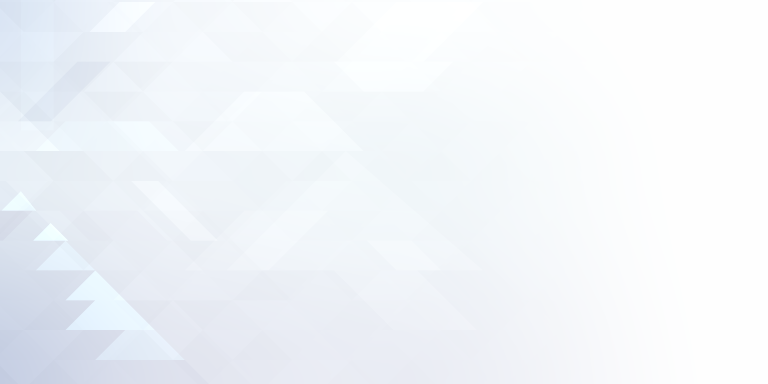
Give the GLSL for this background, as a Shadertoy shader.

```glsl
// A pale mosaic: a cool gradient fades from blue-grey on the left to white.
// Faint 45 degree triangles vary its tone, and larger translucent facets
// lie on the same rows. Edges are smoothed by supersampling.

const float ROWS = 12.88;          // triangle rows over the canvas height
const float ROW_SHIFT = 0.07;      // offset of the first row from the top
const float GRAIN = 0.020;         // tone range of the small triangles
const int SAMPLES = 3;             // samples per pixel side

const vec3 LEFT_TOP = vec3(0.835, 0.880, 0.945);
const vec3 LEFT_MIDDLE = vec3(0.900, 0.932, 0.960);
const vec3 LEFT_BOTTOM = vec3(0.775, 0.812, 0.890);
const vec3 INNER_TOP = vec3(0.960, 0.975, 0.990);
const vec3 INNER_MIDDLE = vec3(0.938, 0.957, 0.975);
const vec3 INNER_BOTTOM = vec3(0.890, 0.902, 0.942);
const vec3 CENTRE_TOP = vec3(0.985, 0.993, 0.997);
const vec3 CENTRE_MIDDLE = vec3(0.942, 0.965, 0.977);
const vec3 CENTRE_BOTTOM = vec3(0.915, 0.925, 0.955);

const vec3 WHITE_TINT = vec3(1.0, 0.9, 0.7);
const vec3 CYAN_TINT = vec3(0.65, 1.0, 0.9);
const vec3 SHADE_TINT = vec3(-1.0, -0.95, -0.6);
const vec3 MAUVE_TINT = vec3(-0.7, -1.0, -0.7);

float hash(vec2 cell) {
    return fract(sin(dot(cell, vec2(127.1, 311.7))) * 43758.5453);
}

vec3 blend3(vec3 top, vec3 middle, vec3 bottom, float depth) {
    vec3 upper = mix(top, middle, smoothstep(0.0, 0.45, depth));
    return mix(upper, bottom, smoothstep(0.45, 1.0, depth));
}

// Soft backdrop; uv.y runs downwards
vec3 backdrop(vec2 uv) {
    vec3 left = blend3(LEFT_TOP, LEFT_MIDDLE, LEFT_BOTTOM, uv.y);
    vec3 inner = blend3(INNER_TOP, INNER_MIDDLE, INNER_BOTTOM, uv.y);
    vec3 centre = blend3(CENTRE_TOP, CENTRE_MIDDLE, CENTRE_BOTTOM, uv.y);
    vec3 color = mix(left, inner, smoothstep(-0.06, 0.25, uv.x));
    color = mix(color, centre, smoothstep(0.2, 0.5, uv.x));
    return mix(color, vec3(0.998), smoothstep(0.5, 0.89 + 0.08 * uv.y, uv.x));
}

// Random tone per triangle, cut by rows and both diagonals
float triangleTone(vec2 p, float size) {
    vec2 q = p / size;
    vec2 diagonals = floor(vec2(q.x + q.y, q.x - q.y) * 0.5 + 0.1);
    return hash(diagonals + floor(q.y) * vec2(17.0, 5.0)) - 0.5;
}

// Mask between two rows; the sides start at left and right and lean by slopes
float facet(vec2 p, float top, float bottom, float left, float leftSlope,
            float right, float rightSlope) {
    float fall = p.y - top;
    return step(top, p.y) * step(p.y, bottom)
         * step(left + leftSlope * fall, p.x)
         * step(p.x, right + rightSlope * fall);
}

vec3 facets(vec2 p) {
    vec3 light = vec3(0.0);
    // Upper left corner
    light += 0.030 * WHITE_TINT * facet(p, 0.0, 1.0, 4.0, -1.0, 5.2, -1.0);
    light += 0.012 * CYAN_TINT * facet(p, -1.0, 4.3, 0.7, 0.0, 1.8, 0.0);
    light += 0.030 * SHADE_TINT * facet(p, 2.0, 4.0, 2.6, -1.0, 3.7, -1.0);
    light += 0.030 * WHITE_TINT * facet(p, 3.0, 5.0, -3.0, 0.0, 0.0, 1.0);
    light += 0.022 * CYAN_TINT * facet(p, 4.0, 5.0, 2.2, -1.0, 5.0, 1.0);
    // Broad central facets
    light += 0.010 * WHITE_TINT * facet(p, 0.0, 2.0, 13.3, -1.0, 16.2, -1.0);
    light += 0.012 * WHITE_TINT * facet(p, 2.0, 3.0, 11.2, 1.0, 15.2, -1.0);
    light += 0.018 * WHITE_TINT * facet(p, 3.0, 5.0, 8.2, -1.0, 10.2, 1.0);
    light += 0.011 * WHITE_TINT * facet(p, 5.0, 9.0, 11.6, -1.0, 11.6, 1.15);
    light += 0.013 * WHITE_TINT * facet(p, 7.0, 9.0, 8.2, -1.0, 11.0, -1.0);
    light += 0.014 * WHITE_TINT * facet(p, 8.0, 9.0, 12.3, 1.0, 13.8, 1.0);
    light += 0.012 * WHITE_TINT * facet(p, 9.0, 11.0, 11.2, 1.0, 14.0, 1.0);
    // Slanted strip and lower left shade
    light += 0.025 * WHITE_TINT * facet(p, 6.0, 8.0, 4.4, 1.0, 5.3, 1.0);
    light += 0.014 * MAUVE_TINT * facet(p, 7.0, 8.0, 2.0, 1.0, 4.6, 1.0);
    light += 0.018 * SHADE_TINT * facet(p, 6.0, 13.0, -1.0, 0.0, 0.2, 1.0);
    light += 0.030 * MAUVE_TINT * facet(p, 7.0, 8.0, -1.0, 0.0, 1.1, -1.0);
    // Small bright triangles
    light += 0.070 * CYAN_TINT * facet(p, 6.35, 7.0, 0.7, -1.0, 0.7, 0.8);
    light += 0.100 * CYAN_TINT * facet(p, 7.42, 8.0, 1.7, -1.0, 1.7, 1.0);
    // Stair of pale blue triangles along the long diagonal
    for (int i = 0; i < 4; i++) {
        float k = float(i);
        float apex = 2.2 + k;
        float glow = 0.105 - 0.032 * abs(k - 1.5);
        light += glow * CYAN_TINT * facet(p, 8.0 + k, 9.0 + k,
                 apex - step(1.5, k), -1.0, apex, 1.0);
    }
    return light;
}

vec3 shade(vec2 coord) {
    vec2 uv = coord / iResolution.xy;
    uv.y = 1.0 - uv.y;
    vec2 p = uv * vec2(iResolution.x / iResolution.y, 1.0) * ROWS;
    p.y -= ROW_SHIFT;
    float fade = 1.0 - smoothstep(0.0, 0.85, uv.x);
    float tone = triangleTone(p, 1.0) * fade + 0.6 * triangleTone(p + 40.0, 2.0) * fade;
    return backdrop(uv) + facets(p) + GRAIN * tone;
}

void mainImage(out vec4 fragColor, in vec2 fragCoord) {
    vec3 sum = vec3(0.0);
    for (int i = 0; i < SAMPLES * SAMPLES; i++) {
        vec2 cell = vec2(i % SAMPLES, i / SAMPLES);
        sum += shade(fragCoord + (cell + 0.5) / float(SAMPLES) - 0.5);
    }
    fragColor = vec4(clamp(sum / float(SAMPLES * SAMPLES), 0.0, 1.0), 1.0);
}
```
